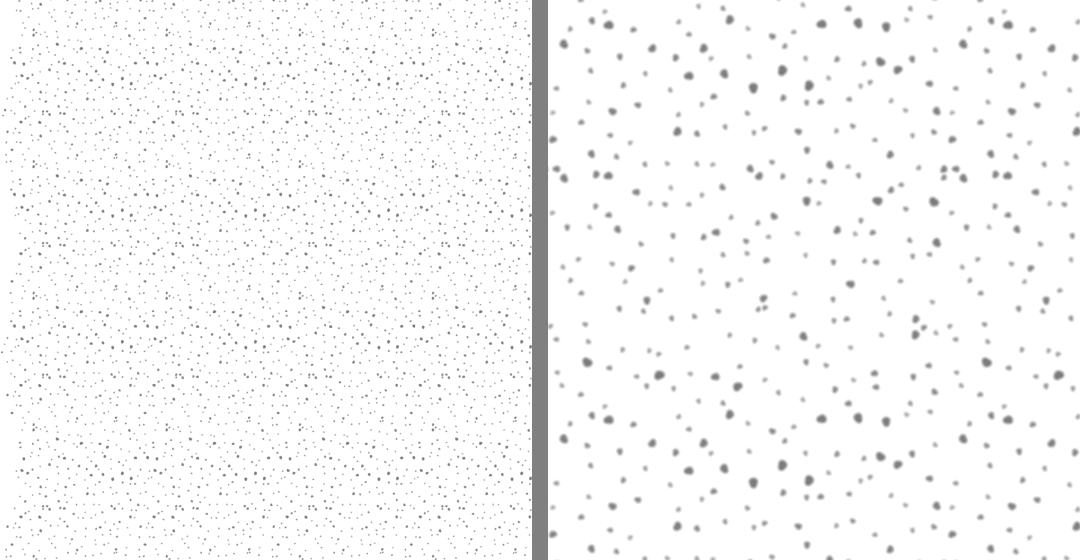
Left, the full canvas; right, a detail of the centre.
Write a Shadertoy shader that draws this pattern.

```glsl
// Three pseudo-random values in 0..1 for one grid cell
vec3 hash3(vec2 cell) {
    vec3 p = fract(cell.xyx * vec3(0.1031, 0.1030, 0.0973) + 0.37);
    p += dot(p, p.yxz + 33.33);
    return fract((p.xxy + p.yzz) * p.zyx);
}

// Wavy left border; specks begin to the right of it
float leftMargin(float y) {
    return 0.017 + 0.012 * cos((y - 0.57) * 15.9) + 0.003 * sin(y * 61.0);
}

// Darkness of one slightly uneven round speck
float speck(vec2 offset, float size, float seed, float blur) {
    float angle = atan(offset.y, offset.x);
    float radius = mix(0.00125, 0.0028, size * size * size);
    radius *= 1.0 + 0.1 * sin(2.0 * angle + 6.283 * seed) + 0.06 * sin(3.0 * angle + 17.0 * seed);
    float cover = 1.0 - smoothstep(radius - blur, radius + blur, length(offset));
    return cover * mix(0.33, 0.52, size);
}

void mainImage(out vec4 fragColor, in vec2 fragCoord) {
    vec2 uv = fragCoord / iResolution.y;
    float blur = max(0.0015, 0.7 / iResolution.y);

    // The speckle repeats in tiles of 15 by 15 jittered cells
    const float cellsPerTile = 15.0;
    vec2 cellSize = vec2(0.2377, 0.235) / cellsPerTile;
    vec2 home = floor(uv / cellSize);

    float ink = 0.0;
    for (int j = -1; j <= 1; j++) {
        for (int i = -1; i <= 1; i++) {
            vec2 cell = home + vec2(i, j);
            vec3 rnd = hash3(mod(cell, cellsPerTile) + 5.0);
            vec2 center = (cell + 0.5 + 0.86 * (rnd.xy - 0.5)) * cellSize;
            if (center.x > leftMargin(center.y)) {
                ink = max(ink, speck(uv - center, rnd.z, rnd.x, blur));
            }
        }
    }

    // Neutral grey specks on white
    fragColor = vec4(vec3(1.0 - ink), 1.0);
}
```
